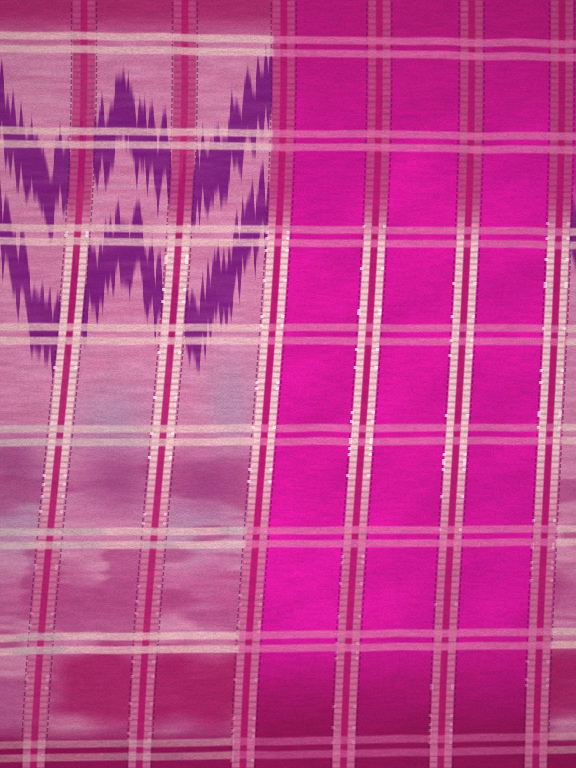
Give the GLSL for this texture, as a WebGL 2 fragment shader.

```glsl
#version 300 es
precision highp float;
uniform vec2 u_resolution;
out vec4 fragColor;

const vec2 CLOTH = vec2(576.0, 768.0); // threads across and down
const vec3 MAGENTA = vec3(0.81, 0.09, 0.58);
const vec3 WINE = vec3(0.57, 0.08, 0.33);
const vec3 ROSE = vec3(0.82, 0.53, 0.67);
const vec3 CREAM = vec3(0.91, 0.75, 0.77);
const vec3 PURPLE = vec3(0.46, 0.09, 0.46);
const vec3 SLATE = vec3(0.67, 0.52, 0.64);

float hash(vec2 p) {
  vec3 q = fract(p.xyx * vec3(0.1031, 0.1030, 0.0973));
  q += dot(q, q.yzx + 33.33);
  return fract((q.x + q.y) * q.z);
}

float noise(vec2 p) {
  vec2 i = floor(p), f = fract(p);
  f = f * f * (3.0 - 2.0 * f);
  return mix(mix(hash(i), hash(i + vec2(1, 0)), f.x),
             mix(hash(i + vec2(0, 1)), hash(i + vec2(1, 1)), f.x), f.y);
}

float band(float d, float halfWidth, float soft) {
  return 1.0 - smoothstep(halfWidth - soft, halfWidth + soft, abs(d));
}

float blob(vec2 p, vec2 centre, vec2 size) {
  vec2 d = (p - centre) / size;
  return exp(-dot(d, d));
}

// Centre of a vertical stripe, leaning left toward the bottom
float stripeX(float i, float y) {
  float lean = smoothstep(0.08, 1.1, y / CLOTH.y);
  return 84.0 + 95.6 * i + 9.0 * sin(i * 0.628) - (52.0 - 5.0 * i) * lean;
}

float checkY(float i, float x) {
  float tilt = (3.5 - i) * 2.6 * (x / CLOTH.x - 0.2);
  return 31.0 + 101.0 * i + (i - 3.5) * (i - 3.5) + tilt;
}

// Zigzag ikat band with ragged ends along the warp
float zigzag(vec2 p, float peak, float drop, float thick, float soft) {
  float wave = abs(fract((p.x - 122.0) / 141.0 + 0.5) - 0.5) * 2.0;
  float steps = mix(wave, floor(wave * 5.0 + 0.5) / 5.0, 0.6);
  float rise = 34.0 * smoothstep(60.0, 140.0, abs(p.x - 130.0));
  float ragged = (noise(vec2(p.x * 0.38, peak)) - 0.5) * 44.0
               + (noise(vec2(p.x * 0.09, peak + 7.0)) - 0.5) * 26.0;
  return band(p.y - peak - drop * steps + rise - ragged, thick, soft);
}

vec3 ikat(vec2 p) {
  float streak = noise(p * vec2(0.03, 0.22));
  float cloud = noise(p * vec2(0.028, 0.025) + 4.0);
  vec3 c = mix(ROSE, ROSE * vec3(0.94, 0.82, 0.90), streak);
  c = mix(c, vec3(0.65, 0.14, 0.39), 0.9 * (1.0 - smoothstep(8.0, 52.0, p.y)));
  // Crisp upper motif
  float motif = max(zigzag(p, 114.0, 90.0, 31.0, 9.0),
                    zigzag(p, 240.0, 98.0, 30.0, 9.0));
  motif *= 1.0 - smoothstep(370.0, 402.0, p.y);
  c = mix(c, PURPLE, motif * (0.8 + 0.15 * streak));
  // Faded lower motif
  float slateSpots = blob(p, vec2(230, 405), vec2(24, 48)) + blob(p, vec2(112, 420), vec2(38, 32))
                   + blob(p, vec2(15, 510), vec2(40, 50)) + blob(p, vec2(195, 530), vec2(50, 28));
  c = mix(c, SLATE, min(0.8 * slateSpots, 0.9));
  float fade = smoothstep(440.0, 475.0, p.y);
  float dye = smoothstep(0.45, 0.75, noise(p * vec2(0.024, 0.045) + 19.0) + 0.3 * streak - 0.08);
  c = mix(c, vec3(0.66, 0.24, 0.48), 0.6 * dye * fade);
  float plumSpots = blob(p, vec2(118, 480), vec2(42, 34)) + blob(p, vec2(210, 482), vec2(36, 28))
                  + blob(p, vec2(12, 462), vec2(32, 28));
  c = mix(c, vec3(0.60, 0.24, 0.48), min(0.8 * plumSpots, 0.85));
  float rows = band(p.y - 592.0 - 24.0 * (cloud - 0.5), 20.0, 14.0);
  c = mix(c, vec3(0.68, 0.22, 0.48), 0.45 * rows);
  // Deep rose near the hem
  float hem = band(p.y - 686.0 - 18.0 * (cloud - 0.5), 36.0, 15.0) * smoothstep(30.0, 75.0, p.x);
  c = mix(c, vec3(0.64, 0.10, 0.36), 0.85 * hem);
  return mix(c, WINE, smoothstep(722.0, 748.0, p.y));
}

vec3 plain(vec2 p) {
  float folds = noise(p * vec2(0.018, 0.035) + 0.01 * p.yx);
  vec3 c = MAGENTA * (0.94 + 0.12 * folds);
  c = mix(c, vec3(0.69, 0.10, 0.45), 0.85 * (1.0 - smoothstep(0.0, 180.0, p.y)));
  c += vec3(0.07, 0.01, 0.06) * blob(p, vec2(310, 590), vec2(75, 70));
  return mix(c, WINE, smoothstep(630.0, 760.0, p.y + 30.0 * folds));
}

void main() {
  vec2 p = gl_FragCoord.xy / u_resolution * CLOTH;
  p.y = CLOTH.y - p.y;
  float aa = 0.7 * CLOTH.y / u_resolution.y;

  // Cloth panels
  float left = 1.0 - smoothstep(-4.0, 0.0, p.x - stripeX(2.0, p.y) + 8.0);
  float right = smoothstep(0.0, 3.0, p.x - stripeX(5.0, p.y) - 10.0) * smoothstep(170.0, 230.0, p.y);
  float patterned = max(left, right);
  vec3 c = mix(plain(p), ikat(p), patterned);

  // Metallic warp stripes with beaded edges
  for (int i = 0; i < 6; i++) {
    float d = p.x - stripeX(float(i), p.y);
    float shine = smoothstep(190.0, 250.0, p.y) * (1.0 - 0.65 * smoothstep(430.0, 590.0, p.y));
    float rib = 0.82 + 0.18 * band(fract(p.y / 6.0) - 0.5, 0.32, 0.18);
    vec3 ribbon = mix(vec3(0.78, 0.38, 0.57), CREAM * 1.04, shine) * rib;
    c = mix(c, vec3(0.69, 0.10, 0.40), 0.85 * band(d, 11.0, 0.5 + aa));
    c = mix(c, ribbon, (0.58 + 0.37 * shine) * band(abs(d) - 7.2, 3.8, 0.4 + aa));
    float stitch = band(abs(d) - 12.5, 0.7, aa) * step(0.4, fract(p.y / 6.0));
    c = mix(c, vec3(0.36, 0.08, 0.28), 0.55 * stitch);
    float glint = step(0.90, hash(vec2(floor(p.y / 3.0), float(i))));
    c = mix(c, vec3(1.0, 0.92, 0.95), 0.7 * glint * shine * band(abs(d + 1.0) - 10.5, 1.6, aa));
  }

  // Paired weft lines crossing the stripes
  for (int i = 0; i < 8; i++) {
    float d = p.y - checkY(float(i), p.x) - 1.5 * (noise(p * 0.025) - 0.5);
    float lines = band(abs(d) - 6.7, 3.8, 0.6 + aa);
    vec3 tint = mix(vec3(0.85, 0.43, 0.64), CREAM * vec3(0.98, 0.96, 0.95), patterned);
    float cool = patterned * smoothstep(400.0, 440.0, p.y) * smoothstep(0.4, 0.65, noise(p * 0.025 + 8.0));
    tint = mix(tint, vec3(0.73, 0.66, 0.68), 0.6 * cool);
    float hemDim = 1.0 - 0.35 * smoothstep(700.0, 740.0, p.y);
    c = mix(c, max(c, tint), lines * hemDim * (0.70 + 0.12 * hash(floor(p * vec2(0.3, 0.7)))));
  }

  // Thread grain and edge shade
  float grain = hash(floor(p * vec2(0.7, 1.0))) - 0.5;
  c *= 1.0 + 0.10 * grain + 0.07 * (noise(p * vec2(0.08, 0.5)) - 0.5);
  vec2 edge = p / CLOTH - 0.5;
  c *= 1.05 - 0.30 * dot(edge, edge);
  fragColor = vec4(clamp(c, 0.0, 1.0), 1.0);
}
```
